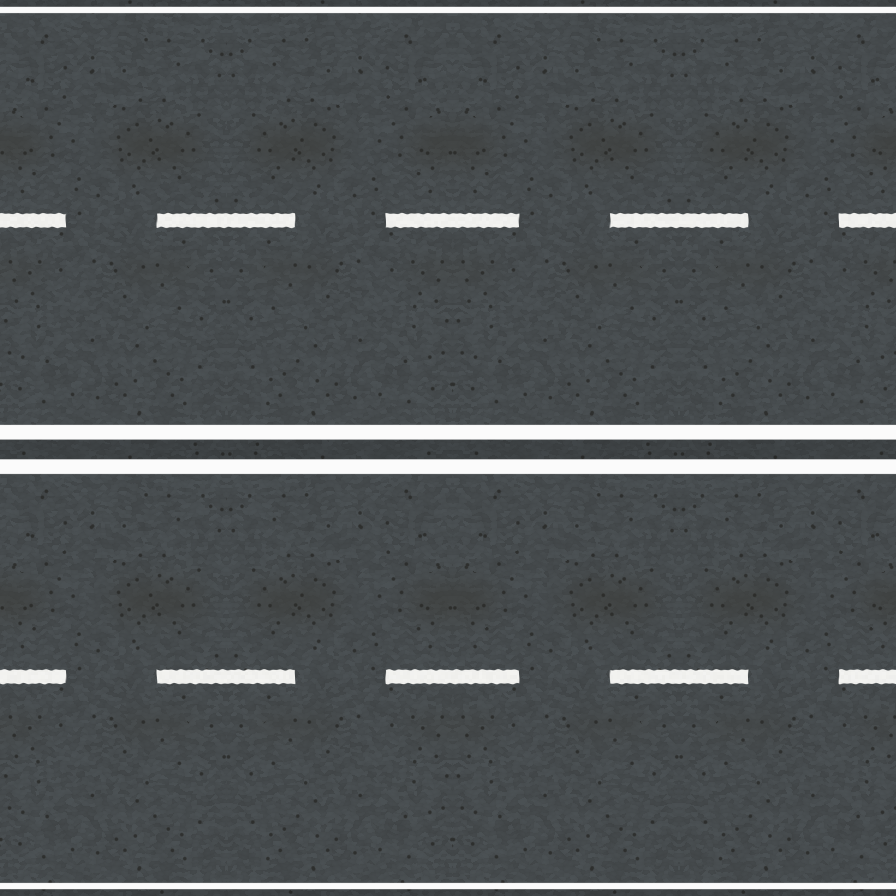
Write a Shadertoy shader that draws this texture.

```glsl
// Four-lane asphalt road: dashed lane marks, double centre line, thin edge lines
float hash(vec2 p) {
    vec3 q = fract(p.xyx * vec3(0.1031, 0.1030, 0.0973));
    q += dot(q, q.yzx + 33.33);
    return fract((q.x + q.y) * q.z);
}

// Cellular noise: x = distance to the nearest point, y = random value of its cell
vec2 cellular(vec2 p) {
    vec2 best = vec2(9.0, 0.0);
    for (int j = -1; j <= 1; j++)
    for (int i = -1; i <= 1; i++) {
        vec2 cell = floor(p) + vec2(i, j) + 50.0;
        vec2 jitter = vec2(hash(cell), hash(cell + 71.7));
        float d = length(cell - 50.0 + jitter - p);
        if (d < best.x) best = vec2(d, hash(cell + 19.3));
    }
    return best;
}

// Smooth coverage of a stripe around zero
float stripe(float offset, float halfWidth, float aa) {
    return 1.0 - smoothstep(-aa, aa, abs(offset) - halfWidth);
}

vec3 asphalt(vec2 uv) {
    // Surface tile, mirrored across and repeated for each carriageway
    vec2 tile = vec2(abs(mod(uv.x - 0.2526, 0.5052) - 0.2526), mod(uv.y + 0.01, 0.508));

    // Fine grain along small chevrons
    float zigzag = 0.005 * abs(fract(tile.x * 48.0) - 0.5);
    vec2 grain = cellular((tile + vec2(0.0, zigzag)) * vec2(150.0, 240.0));
    float mottling = sin(tile.x * 83.0 + 2.0 * sin(tile.y * 41.0)) * sin(tile.y * 67.0 + tile.x * 29.0);
    float tone = 0.72 + 0.65 * (grain.y - 0.5) + 0.25 * (0.5 - grain.x) + 0.07 * mottling;
    vec3 color = mix(vec3(0.233, 0.247, 0.253), vec3(0.289, 0.311, 0.322), clamp(tone, 0.0, 1.1));

    // Brownish worn patches
    float band = exp(-pow((tile.y - 0.339) / 0.025, 2.0)) + 0.45 * exp(-pow((tile.y - 0.2) / 0.02, 2.0));
    float patches = band * smoothstep(0.0, 1.0, 0.5 + 0.5 * cos(tile.x * 35.5));
    color = mix(color, vec3(0.235, 0.238, 0.225), 0.5 * patches);

    // Sparse dark pits, denser in the patches
    vec2 pit = cellular(tile * 58.0);
    float present = step(pit.y, 0.24 + 0.35 * patches);
    float depth = present * (1.0 - smoothstep(0.06, 0.17, pit.x));
    return mix(color, vec3(0.15, 0.15, 0.14), 0.75 * depth);
}

void mainImage(out vec4 fragColor, in vec2 fragCoord) {
    vec2 uv = fragCoord / iResolution.xy;
    float aa = 0.75 / min(iResolution.x, iResolution.y);
    vec3 color = asphalt(uv);

    // Darker strip between the centre lines and at the outer edges
    float strip = stripe(uv.y - 0.4984, 0.019, 0.002) + 1.0 - stripe(uv.y - 0.5, 0.491, 0.002);
    color *= 1.0 - 0.13 * strip;

    // Solid lines
    float solid = stripe(abs(uv.y - 0.5) - 0.4889, 0.0035, aa);
    solid = max(solid, stripe(abs(uv.y - 0.4984) - 0.0192, 0.0082, aa));
    color = mix(color, vec3(0.985), solid);

    // Lane dashes with slightly worn edges, every other one a little longer
    float dashIndex = round((uv.x - 0.5052) / 0.2529);
    float dashX = uv.x - 0.5052 - 0.2529 * dashIndex;
    float dashY = abs(uv.y - 0.4993) - 0.2546;
    float wear = 0.0004 * (sin(uv.x * 410.0) + sin(uv.x * 673.0 + uv.y * 290.0));
    float dash = stripe(dashX, 0.0745 + 0.0025 * mod(abs(dashIndex), 2.0) + wear, aa)
               * stripe(dashY, 0.0077 + wear, aa);
    vec3 paint = vec3(0.955, 0.955, 0.945) - 0.02 * hash(floor(uv * 260.0));
    color = mix(color, paint, dash);

    fragColor = vec4(color, 1.0);
}
```
